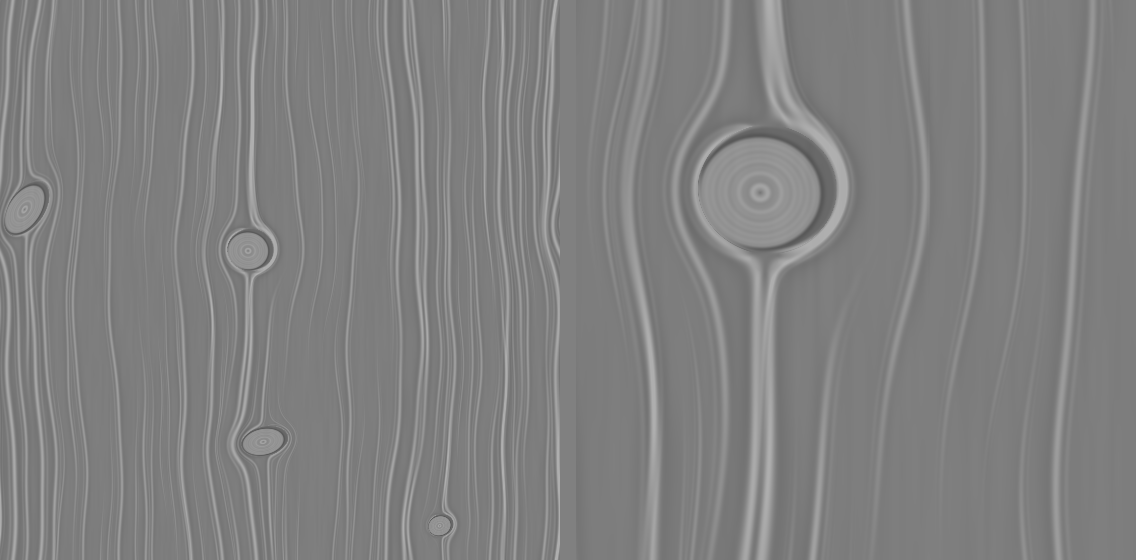
Left: the whole. Right: its middle third, enlarged.
Write a Shadertoy shader that draws this texture map.

```glsl
#define LINES 58
#define KNOTS 4
#define BASE 0.492
#define THIN 0.0014
#define THICK 0.0042
#define FAINT 0.09
#define STRONG 0.25
#define HALO 0.3
#define GRAIN 0.022
#define SHELL 1.15
#define SHIFT 0.14
#define TAU 6.2831853

// Knot centre (xy) and half axes (zw), with the tilt of each
const vec4 knots[KNOTS] = vec4[](
    vec4(0.044, 0.626, 0.048, 0.028), vec4(0.443, 0.552, 0.036, 0.033),
    vec4(0.470, 0.211, 0.037, 0.023), vec4(0.785, 0.061, 0.020, 0.017));
const float tilts[KNOTS] = float[](0.98, -0.1, 0.2, 0.3);

float hash(float n) { return fract(sin(n * 127.1 + 3.7) * 43758.5); }
float hash2(vec2 p) { return fract(sin(dot(p, vec2(127.1, 311.7))) * 43758.5); }

// Shortest offset on the repeating tile
float wrap(float v) { return fract(v + 0.5) - 0.5; }
vec2 wrap(vec2 v) { return fract(v + 0.5) - 0.5; }

float bell(float v) { return exp(-v * v); }

float valueNoise(vec2 p) {
    vec2 i = floor(p), f = fract(p);
    f = f * f * (3.0 - 2.0 * f);
    return mix(mix(hash2(i), hash2(i + vec2(1, 0)), f.x),
               mix(hash2(i + vec2(0, 1)), hash2(i + vec2(1, 1)), f.x), f.y);
}

// Elliptic radius: 1.0 on the rim of knot k
float knotRadius(vec2 d, int k) {
    float c = cos(tilts[k]), s = sin(tilts[k]);
    return length(vec2(c * d.x + s * d.y, c * d.y - s * d.x) / knots[k].zw);
}

vec2 shellShift(int k) { return SHIFT * knots[k].w * vec2(1.0, 0.5); }

// Slow sway shared by neighbouring fibres
float sway(vec2 p) {
    return 0.008 * sin(TAU * (p.y + p.x))
         + 0.004 * sin(TAU * (2.0 * p.y - 2.0 * p.x) + 1.0)
         + 0.0015 * sin(TAU * (5.0 * p.y + 3.0 * p.x));
}

// Stream function: fibres follow its level lines around the knots
float flow(vec2 p) {
    float x = p.x - sway(p);
    for (int k = 0; k < KNOTS; k++) {
        vec2 d = wrap(p - knots[k].xy) - shellShift(k);
        float e = knotRadius(d, k) / SHELL;
        x -= d.x / max(e * e, 1.0) * exp(-12.0 * dot(d, d));
    }
    return x;
}

// Bright ridge with a faint companion and a dark halo
float ridge(float d, float width, float side) {
    float t = d / width;
    return bell(t) + 0.3 * bell((t - 2.3 * side) / 0.6) - HALO * bell(t / 2.7);
}

float fibres(vec2 p) {
    float stream = flow(p), h = 0.001;
    vec2 slope = vec2(flow(p + vec2(h, 0)), flow(p + vec2(0, h))) - stream;
    float stretch = max(length(slope) / h, 0.35);
    float sum = 0.0;

    // Scattered fibres, gathered into denser bands
    for (int i = 0; i < LINES; i++) {
        float n = float(i);
        float a = hash(n), b = hash(n + 71.3), c = hash(n + 153.9);
        float power = pow(hash(n + 211.7), 2.2);
        float x = (n + a) / float(LINES);
        x += 0.025 * sin(2.0 * TAU * x - 1.88);
        x += 0.004 * sin(TAU * (p.y + b)) + 0.0015 * sin(TAU * (3.0 * p.y + c));
        float reach = mix(0.15, 0.42, c) + 0.8 * power;
        float fade = smoothstep(reach, 0.3 * reach, abs(wrap(p.y - b)));
        float width = mix(THIN, THICK, power) * (0.6 + 0.4 * fade);
        float d = wrap(stream - x) / stretch;
        sum += fade * mix(FAINT, STRONG, power) * ridge(d, width, sign(a - 0.5));
    }

    // One fibre parting around each knot
    for (int k = 0; k < KNOTS; k++) {
        vec4 knot = knots[k];
        float x = knot.x + shellShift(k).x - sway(knot.xy);
        float reach = 14.0 * knot.w;
        float fade = smoothstep(reach, 0.4 * reach, abs(wrap(p.y - knot.y)));
        float d = wrap(stream - x) / stretch;
        sum += fade * 0.8 * STRONG * ridge(d, 0.11 * knot.w, 1.0);
    }
    return sum;
}

void mainImage(out vec4 fragColor, in vec2 fragCoord) {
    vec2 p = fragCoord / iResolution.xy;
    float shade = BASE + clamp(fibres(p), -0.085, 0.19);

    // Knots: dark crescent gap, then the ringed disc
    for (int k = 0; k < KNOTS; k++) {
        vec2 d = wrap(p - knots[k].xy);
        float e = knotRadius(d, k);
        float shell = knotRadius(d - shellShift(k), k) / SHELL;
        shade = mix(shade, 0.41, smoothstep(1.0, 0.93, shell));
        float disc = 0.575 - 0.1 * cos(26.0 * e) * exp(-4.0 * e)
                   + 0.009 * sin(58.0 * e);
        shade = mix(shade, disc, smoothstep(1.03, 0.95, e));
        shade -= 0.06 * bell((e - 1.03) / 0.05);
    }

    // Fine vertical streaks
    float streaks = 0.6 * valueNoise(p * vec2(256.0, 18.0))
                  + 0.4 * valueNoise(p * vec2(140.0, 7.0) + 37.0);
    shade += GRAIN * (streaks - 0.5);
    fragColor = vec4(vec3(shade), 1.0);
}
```
